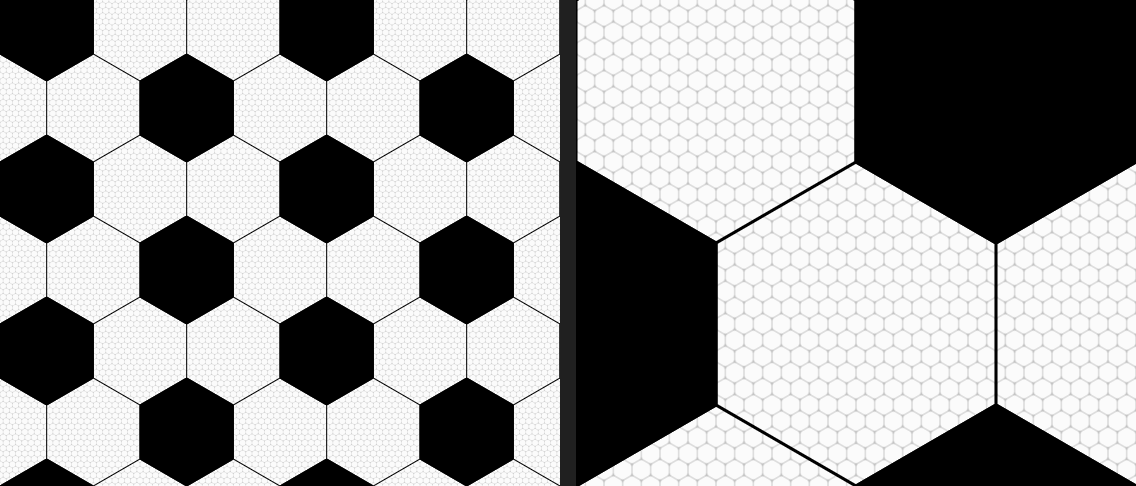
Left, the full canvas; right, a detail of the centre.
A Shadertoy shader for this pattern:

```glsl
// Football-style honeycomb: six by six pointy-top hexagons, every third one black,
// with thin black seams and a fine grey hexagonal mesh on the white panels.
// Lengths are in panel widths; both honeycombs fold space onto a centred lattice.

const float ROW = 0.8660254; // row pitch of a honeycomb with cells of width 1

// Offset from the nearest point of a centred rectangular lattice.
vec2 latticeOffset(vec2 p, vec2 period) {
    vec2 a = mod(p + 0.5 * period, period) - 0.5 * period;
    vec2 b = mod(p, period) - 0.5 * period;
    return dot(a, a) < dot(b, b) ? a : b;
}

// Signed distance to the sides of a hexagon of width 1, negative inside.
float hexDistance(vec2 p) {
    p = abs(p);
    return max(p.x, dot(p, vec2(0.5, ROW))) - 0.5;
}

// Distance to the nearest corner of that hexagon.
float cornerDistance(vec2 p) {
    p = abs(p);
    return min(length(p - vec2(0.0, 0.5 / ROW)), length(p - vec2(0.5, 0.25 / ROW)));
}

// Share of a pixel covered by a shape whose edge lies at distance d.
float coverage(float d, float pixel) {
    return clamp(0.5 - d / pixel, 0.0, 1.0);
}

// Share of a pixel covered by a line, correct for lines thinner than a pixel.
float lineCoverage(float d, float width, float pixel) {
    return coverage(d - 0.5 * width, pixel) - coverage(d + 0.5 * width, pixel);
}

void mainImage(out vec4 fragColor, in vec2 fragCoord) {
    vec2 p = fragCoord / iResolution.xy * vec2(6.0, 6.0 * ROW);
    float pixel = 6.0 / iResolution.x;

    // Centre a black panel, standing on the lower edge of the tile.
    p -= vec2(2.0, 0.5 / ROW);

    // Fine mesh, fifteen cells per panel, with darker knots at the corners.
    float meshPixel = 15.0 * pixel;
    vec2 cell = latticeOffset(15.0 * p, vec2(1.0, 2.0 * ROW));
    float mesh = lineCoverage(-hexDistance(cell), 0.09, meshPixel);
    float knot = 1.0 - smoothstep(0.0, 0.12 + 0.5 * meshPixel, cornerDistance(cell));
    float shade = 0.985 - 0.12 * mesh - 0.1 * knot;

    // Seams between all panels.
    float panel = hexDistance(latticeOffset(p, vec2(1.0, 2.0 * ROW)));
    shade *= 1.0 - lineCoverage(-panel, 0.011, pixel);

    // Black panels, three widths apart in each row pair.
    float black = hexDistance(latticeOffset(p, vec2(3.0, 2.0 * ROW)));
    shade *= 1.0 - coverage(black - 0.0055, pixel);

    fragColor = vec4(vec3(shade), 1.0);
}
```
